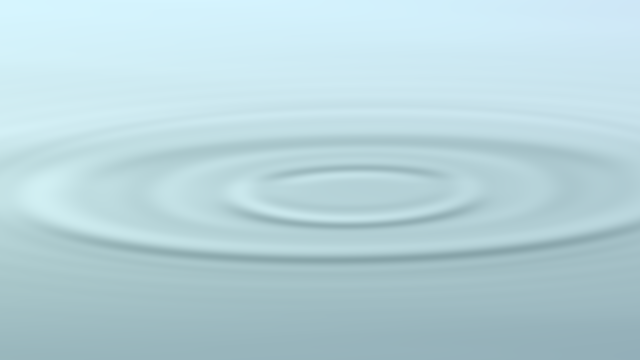
Reproduce this background procedurally as a WebGL 2 fragment shader.

```glsl
#version 300 es
precision highp float;
// Calm pale water seen at a low angle, with rings spreading from one point.
// A vertical gradient gives the surface; each wave is a set of flattened
// ellipses, light or dark, whose strength depends on front, side and back.
uniform vec2 u_resolution;
out vec4 fragColor;

// Surface colours, from the far water to the near water
const vec3 FAR = vec3(0.825, 0.945, 0.988);
const vec3 HAZE = vec3(0.795, 0.903, 0.932);
const vec3 MIDDLE = vec3(0.710, 0.825, 0.845);
const vec3 FRONT = vec3(0.650, 0.765, 0.783);
const vec3 NEAR = vec3(0.590, 0.703, 0.733);

// Ring layout, in canvas heights; x is measured from the canvas middle
const float CENTRE_X = 0.095;
const float TILT = 0.016;
const int RINGS = 11;
const int OUTER_EDGE = 6;
// Each ring: centre height, half width, half height, thickness
const vec4 SHAPE[RINGS] = vec4[](
    vec4(0.477, 0.235, 0.037, 0.012),
    vec4(0.477, 0.270, 0.056, 0.011),
    vec4(0.473, 0.318, 0.080, 0.012),
    vec4(0.472, 0.372, 0.100, 0.011),
    vec4(0.475, 0.760, 0.134, 0.018),
    vec4(0.472, 0.893, 0.162, 0.020),
    vec4(0.472, 0.965, 0.194, 0.013),
    vec4(0.472, 1.000, 0.217, 0.008),
    vec4(0.472, 1.040, 0.235, 0.010),
    vec4(0.468, 0.520, 0.120, 0.014),
    vec4(0.468, 0.585, 0.140, 0.014));
// Each ring: light added at its front, sides and back
const vec3 RELIEF[RINGS] = vec3[](
    vec3(0.000, 0.015, 0.070),
    vec3(-0.035, -0.020, -0.110),
    vec3(0.085, 0.070, 0.020),
    vec3(-0.125, -0.015, -0.010),
    vec3(-0.010, -0.020, -0.070),
    vec3(0.080, 0.075, 0.020),
    vec3(-0.125, -0.045, -0.015),
    vec3(0.010, 0.020, 0.010),
    vec3(-0.025, -0.020, -0.025),
    vec3(0.030, 0.030, 0.030),
    vec3(0.000, -0.030, 0.000));
const float RIGHT_GLOW = 0.65;
const float WRINKLE_PERIOD = 0.031;
const float WRINKLE_DEPTH = 0.014;

float bell(float x) {
    return exp(-x * x);
}

// Vertical gradient with a lighter left and a cool far right
vec3 waterColour(vec2 p) {
    float horizon = p.y + 0.07 * p.x * p.x;
    vec3 c = mix(NEAR, FRONT, smoothstep(0.0, 0.27, p.y));
    c = mix(c, MIDDLE, smoothstep(0.25, 0.45, p.y));
    c = mix(c, HAZE, smoothstep(0.59, 0.70, horizon));
    c = mix(c, FAR, smoothstep(0.68, 1.0, p.y));
    c += 0.035 * bell((p.y - 0.47) / 0.17) * smoothstep(0.1, -0.75, p.x);
    c += vec3(-0.016, -0.020, -0.012) * p.x;
    c += vec3(0.0, -0.018, -0.008) * smoothstep(0.3, 0.9, p.x) * smoothstep(0.75, 1.0, p.y);
    return c;
}

// Distance from an ellipse, scaled to height; negative inside
float ellipseDistance(vec2 q, vec2 axes) {
    return (length(q / axes) - 1.0) * axes.y;
}

// Light added or removed by one ring
float ringLight(vec2 q, vec4 shape, vec3 relief) {
    vec2 facing = normalize(q / shape.yz + vec2(0.0001));
    float amount = mix(relief.y, relief.x, smoothstep(0.1, 0.8, -facing.y));
    amount = mix(amount, relief.z, smoothstep(0.1, 0.8, facing.y));
    amount *= amount > 0.0 ? mix(1.0, RIGHT_GLOW, smoothstep(-0.3, 0.9, facing.x)) : 1.0;
    return amount * bell(ellipseDistance(q, shape.yz) / shape.w);
}

// Thin secondary ripples fading away from the widest wave
float wrinkles(vec2 q) {
    vec4 edge = SHAPE[OUTER_EDGE];
    float d = ellipseDistance(q - vec2(0.0, edge.x), edge.yz);
    float outside = smoothstep(0.03, 0.055, d) * exp(-max(d, 0.0) / 0.07);
    float inside = 0.4 * smoothstep(-0.03, -0.05, d) * smoothstep(-0.14, -0.07, d);
    return WRINKLE_DEPTH * (outside + inside) * sin(6.2832 * d / WRINKLE_PERIOD);
}

// Layered sines for the faint long swell
float swell(vec2 p) {
    float sum = 0.0;
    float size = 1.0;
    for (int i = 0; i < 3; i++) {
        float bend = sin(p.x * 2.1 / size + float(i) * 1.7);
        sum += size * sin(p.y * 34.0 / size + bend * 1.4 + p.x);
        size *= 0.6;
    }
    return 0.0025 * sum;
}

void main() {
    vec2 p = (gl_FragCoord.xy - vec2(0.5 * u_resolution.x, 0.0)) / u_resolution.y;
    vec2 q = p - vec2(CENTRE_X, 0.0);
    q.y -= TILT * q.x;
    float light = wrinkles(q) + swell(p);
    for (int i = 0; i < RINGS; i++) {
        light += ringLight(q - vec2(0.0, SHAPE[i].x), SHAPE[i], RELIEF[i]);
    }
    fragColor = vec4(clamp(waterColour(p) + light, 0.0, 1.0), 1.0);
}
```
